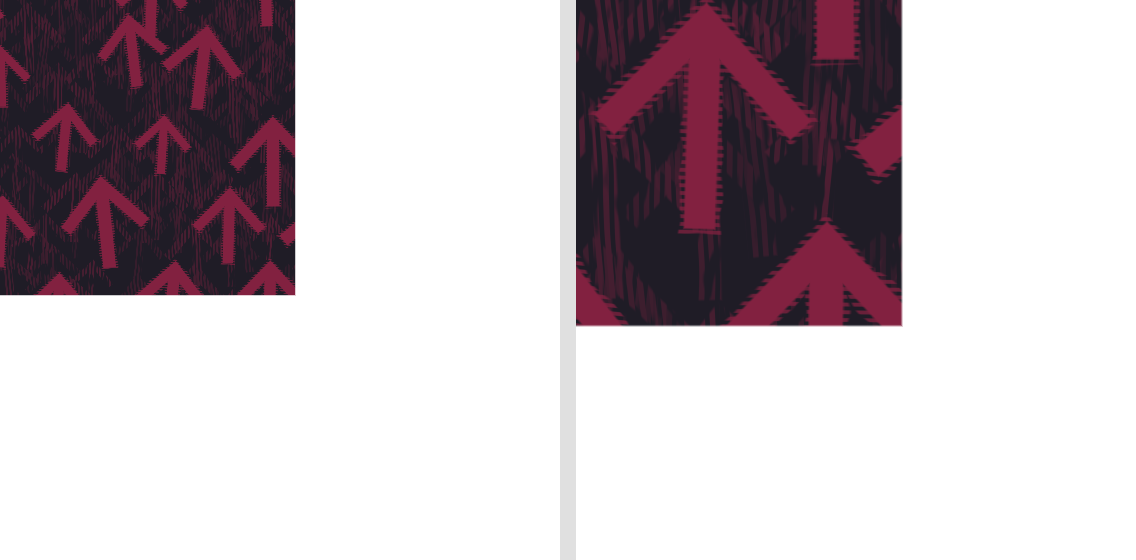
Left, the full canvas; right, a detail of the centre.
A three.js fragment shader for this pattern:

```glsl
#define PANEL_SIDE 0.5273
#define BOLD_CELL vec2(0.2, 0.135)
#define FAINT_CELL vec2(0.15, 0.095)
#define FAINT_LAYERS 4
#define MAX_TILT 0.13
#define ARM_HALF_WIDTH 0.063
#define FRINGE_DEPTH 0.005
#define FRINGE_PERIOD 0.0046
#define HATCH_PERIOD 0.0062
#define HATCH_DUTY 0.15
#define SOFT 0.001

varying vec2 vUv;

const float TAU = 6.2831853;
const vec3 PAPER = vec3(1.0);
const vec3 NIGHT = vec3(0.12, 0.11, 0.15);
const vec3 CRIMSON = vec3(0.51, 0.13, 0.25);

float hash(vec2 p) {
  return fract(sin(dot(p, vec2(127.1, 311.7))) * 43758.55);
}

float cornerSlope(vec2 corner, vec2 offset) {
  float angle = TAU * hash(corner);
  return dot(vec2(cos(angle), sin(angle)), offset);
}

float gradientNoise(vec2 p) {
  vec2 i = floor(p);
  vec2 f = p - i;
  vec2 u = f * f * f * (f * (f * 6.0 - 15.0) + 10.0);
  vec2 e = vec2(1.0, 0.0);
  float low = mix(cornerSlope(i, f), cornerSlope(i + e.xy, f - e.xy), u.x);
  float high = mix(cornerSlope(i + e.yx, f - e.yx), cornerSlope(i + e.xx, f - e.xx), u.x);
  return mix(low, high, u.y);
}

// Upward arrow with its tip at the origin; negative inside
float arrowDistance(vec2 q, float height) {
  float w = ARM_HALF_WIDTH * height;
  q.x = abs(q.x);
  vec2 along = normalize(vec2(0.48, -0.51));
  float across = dot(q, vec2(-along.y, along.x));
  float arm = max(abs(across + w) - w, dot(q, along) - 0.7 * height);
  float shaft = max(max(q.x - w * 1.1, -height - q.y), across);
  return min(arm, shaft);
}

// Staggered, jittered arrows: distance in x, local position in yz
vec3 arrowField(vec2 p, vec2 cell, float seed) {
  vec3 nearest = vec3(1.0, p);
  for (int j = -1; j <= 2; j++) {
    float row = floor(p.y / cell.y) + float(j);
    float stagger = 0.5 * mod(row, 2.0);
    for (int i = -1; i <= 1; i++) {
      float column = floor(p.x / cell.x - stagger) + float(i);
      vec2 id = vec2(column, row) + seed * vec2(17.0, 31.0);
      vec2 jitter = vec2(hash(id + 3.7), hash(id + 8.1)) - 0.5;
      vec2 tip = (vec2(column + stagger, row) + 0.5 + jitter * vec2(0.3, 0.45)) * cell;
      float height = cell.x * mix(0.5, 0.9, hash(id + 5.3));
      float tilt = MAX_TILT * (2.0 * hash(id + 1.9) - 1.0);
      float c = cos(tilt);
      float s = sin(tilt);
      vec2 q = mat2(c, -s, s, c) * (p - tip);
      float d = arrowDistance(q, height);
      if (d < nearest.x) nearest = vec3(d, q);
    }
  }
  return nearest;
}

float fill(float d) {
  return 1.0 - smoothstep(-SOFT, SOFT, d);
}

// Broken, slightly wavering lines running along the shaft
float hatch(vec2 q, vec2 p) {
  float waver = 0.35 * gradientNoise(p * 22.0);
  float wave = sin(TAU * (q.x / HATCH_PERIOD + waver));
  float dashes = smoothstep(-0.3, -0.08, gradientNoise(p * vec2(130.0, 34.0)));
  return smoothstep(-0.4, 0.4, wave + HATCH_DUTY) * dashes;
}

void main() {
  vec2 p = vUv - vec2(0.0, 1.0 - PANEL_SIDE);
  vec3 color = NIGHT;

  // Hatched arrows, receding into the ground
  for (int k = 0; k < FAINT_LAYERS; k++) {
    float layer = float(k);
    vec2 shift = vec2(0.061, 0.037) * layer;
    vec3 field = arrowField(p + shift, FAINT_CELL, layer + 2.0);
    float glow = 0.17 + 0.07 * layer + 0.25 * max(gradientNoise(p * 14.0 + layer * 9.0), 0.0);
    float ink = fill(field.x) * hatch(field.yz, p + shift);
    color = mix(color, mix(NIGHT, CRIMSON, glow), ink);
  }

  // Solid arrows with a combed fringe
  vec3 bold = arrowField(p, BOLD_CELL, 1.0);
  float comb = smoothstep(-0.6, 0.6, sin(TAU * bold.z / FRINGE_PERIOD));
  float reach = FRINGE_DEPTH * (0.6 + 0.8 * gradientNoise(p * 60.0));
  color = mix(color, CRIMSON, 0.75 * comb * fill(bold.x - reach));
  color = mix(color, CRIMSON, fill(bold.x));

  // Panel in the upper left corner of the paper
  float panel = fill(max(p.x - PANEL_SIDE, -p.y));
  gl_FragColor = vec4(mix(PAPER, color, panel), 1.0);
}
```
